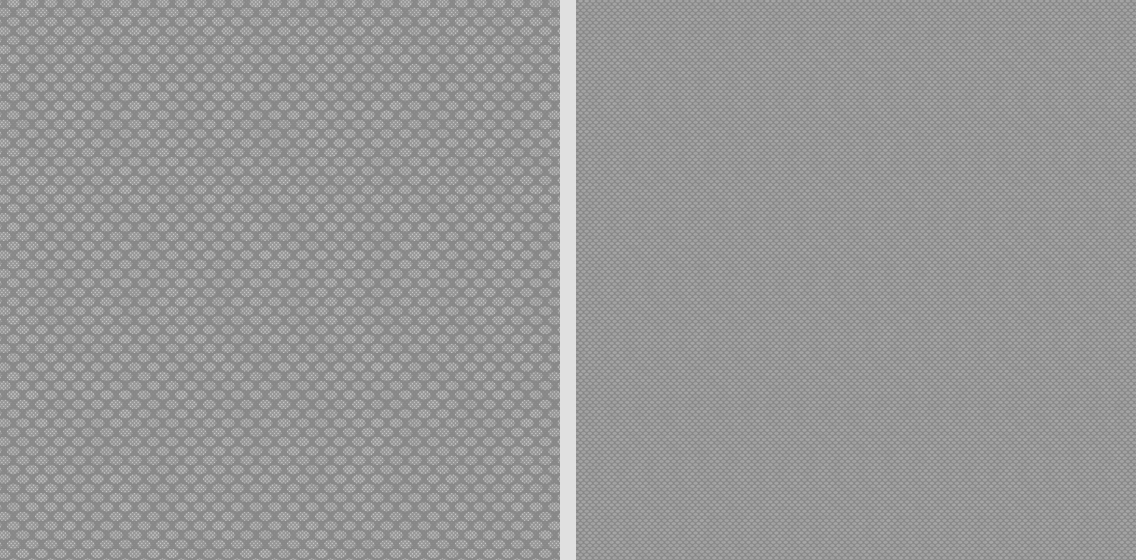
Left: one tile. Right: repeated 3 by 3.
Reproduce this texture procedurally as a WebGL 1 fragment shader.

```glsl
precision highp float;
// Grey woven cloth: 30 by 30 cells, each with one oval dot and a second one
// half a cell across and up. A staggered lattice of fine bright stitches
// covers the cloth, faint on the ground and strong on the dots.
uniform vec2 u_resolution;

const float TAU = 6.2831853;
const float CELLS = 30.0;

float hash(vec2 p) {
  return fract(sin(dot(p, vec2(12.99, 78.23))) * 437.58);
}

// Staggered stitches: product of cosines, 5 columns and 9 rows per cell
float stitches(vec2 uv) {
  return cos(TAU * 150.0 * uv.x) * cos(TAU * 135.0 * uv.y);
}

// Slow wrapping unevenness of the thread, in -1..1
float threadWear(vec2 uv) {
  float broad = sin(TAU * dot(uv, vec2(7.0, 4.0)) + 2.0 * sin(TAU * 3.0 * uv.y));
  float fine = sin(TAU * dot(uv, vec2(37.0, -23.0)) + sin(TAU * 11.0 * uv.x));
  return 0.5 * (broad + fine);
}

// Oval dots on one square lattice: x is coverage, y is a random tone per dot
vec2 ovalDots(vec2 p, float fray, float blur) {
  vec2 id = mod(floor(p), CELLS);
  vec2 local = fract(p) - 0.5;
  float radius = length(local / vec2(0.345, 0.24));
  float dist = (radius - 1.0) * 0.27 - fray;
  return vec2(1.0 - smoothstep(-blur, blur, dist), hash(id));
}

void main() {
  vec2 uv = gl_FragCoord.xy / u_resolution;
  float blur = max(0.03, 0.75 * CELLS / min(u_resolution.x, u_resolution.y));

  float weave = stitches(uv);
  float wear = threadWear(uv);
  float speck = max(weave, 0.0) * (1.0 + 0.15 * wear);

  // Two interleaved lattices form the half-drop layout
  float cover = 0.0;
  float tone = 0.0;
  for (int i = 0; i < 2; i++) {
    vec2 shift = vec2(0.28, 0.16) + 0.5 * float(i);
    vec2 oval = ovalDots(uv * CELLS + shift, 0.015 * weave, blur);
    cover = max(cover, oval.x);
    tone += oval.x * (oval.y - 0.5);
  }

  // Ground and dot shades, both lifted by the stitches
  float ground = 0.53 + 0.035 * speck;
  float dotShade = 0.605 + 0.16 * speck + 0.02 * min(weave, 0.0);
  float shade = mix(ground, dotShade, cover) + 0.015 * tone + 0.003 * wear;
  gl_FragColor = vec4(vec3(shade), 1.0);
}
```
